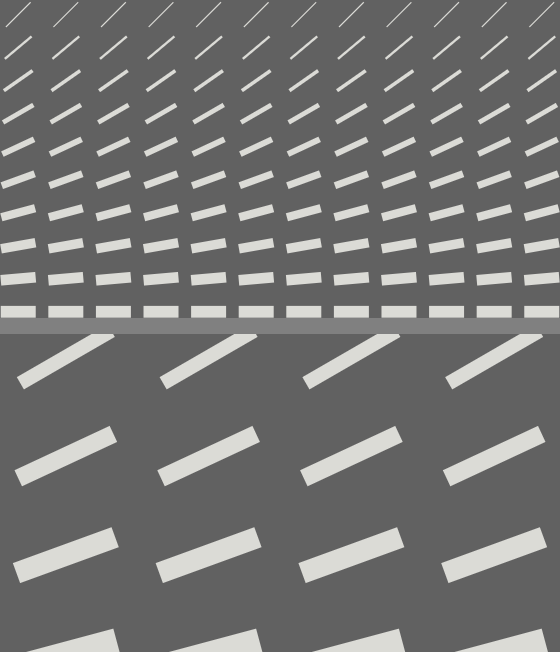
Top: the whole. Bottom: its middle third, enlarged.
A Shadertoy shader for this pattern:

```glsl
#define COLUMNS 12.0
#define ROWS 10.0
#define PITCH vec2(0.08499, 0.05896)
#define FIRST_CENTER vec2(0.03255, 0.0111)
#define BAR_LENGTH 0.0625
#define THICKNESS_STEP 0.00211
#define TILT_STEP radians(5.0)
#define GROUND_COLOR vec3(0.38)
#define BAR_COLOR vec3(0.858, 0.857, 0.838)

// Counter-clockwise tilt, undone to reach the bar's own axes
vec2 toBarAxes(vec2 p, float angle) {
    float c = cos(angle), s = sin(angle);
    return vec2(c * p.x + s * p.y, c * p.y - s * p.x);
}

// Share of a pixel covered by a centred rectangle
float rectCoverage(vec2 p, vec2 halfSize, float pixel) {
    vec2 high = min(p + 0.5 * pixel, halfSize);
    vec2 low = max(p - 0.5 * pixel, -halfSize);
    vec2 overlap = max(high - low, 0.0) / pixel;
    return overlap.x * overlap.y;
}

void mainImage(out vec4 fragColor, in vec2 fragCoord) {
    // Canvas width is one unit
    float pixel = 1.0 / iResolution.x;
    vec2 p = fragCoord * pixel - FIRST_CENTER;

    // Nearest bar in the grid, rows counted from the bottom
    vec2 cell = clamp(floor(p / PITCH + 0.5), vec2(0.0), vec2(COLUMNS, ROWS) - 1.0);
    vec2 local = p - cell * PITCH;

    // Upward, bars tilt further and grow thinner
    float thickness = THICKNESS_STEP * (ROWS - cell.y);
    vec2 barPoint = toBarAxes(local, TILT_STEP * cell.y);
    float bar = rectCoverage(barPoint, 0.5 * vec2(BAR_LENGTH, thickness), pixel);

    fragColor = vec4(mix(GROUND_COLOR, BAR_COLOR, bar), 1.0);
}
```
